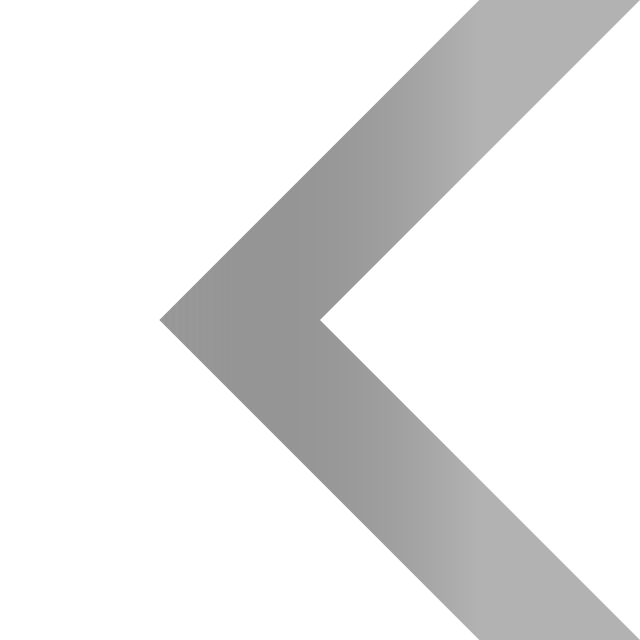
Write a Shadertoy shader that draws this background.

```glsl
// Grey left-pointing chevron on white, shaded from a dark bend to light arms.
#define TIP_X 0.249
#define BAND_WIDTH 0.251
#define DARKEST_X 0.43
#define SHADE_END_X 0.747
#define TIP_GREY 0.600
#define BEND_GREY 0.584
#define ARM_GREY 0.698
#define STRIPE_PERIOD 0.0108
#define STRIPE_DEPTH 0.006

// Grey level across the chevron, constant past the end of the gradient.
float chevronGrey(float x) {
    float toTip = clamp((DARKEST_X - x) / (DARKEST_X - TIP_X), 0.0, 1.0);
    float toArm = clamp((x - DARKEST_X) / (SHADE_END_X - DARKEST_X), 0.0, 1.0);
    float grey = BEND_GREY + (TIP_GREY - BEND_GREY) * toTip * toTip;
    return grey + (ARM_GREY - BEND_GREY) * pow(toArm, 1.8);
}

// Faint vertical ribs that fade away from the tip.
float tipRibs(float x) {
    float fade = 1.0 - smoothstep(TIP_X, TIP_X + 0.15, x);
    float phase = 6.28318 * (x - TIP_X) / STRIPE_PERIOD;
    return STRIPE_DEPTH * fade * cos(phase);
}

void mainImage(out vec4 fragColor, in vec2 fragCoord) {
    vec2 uv = fragCoord / iResolution.xy;

    // Signed distance to the band between two nested right angles.
    float along = uv.x - abs(uv.y - 0.5) - TIP_X;
    float halfBand = 0.5 * BAND_WIDTH;
    float dist = (abs(along - halfBand) - halfBand) * 0.70711;

    // Smooth edge about one pixel wide.
    float pixel = 1.0 / min(iResolution.x, iResolution.y);
    float coverage = clamp(0.5 - dist / pixel, 0.0, 1.0);

    float grey = chevronGrey(uv.x) - tipRibs(uv.x);
    fragColor = vec4(vec3(mix(1.0, grey, coverage)), 1.0);
}
```
